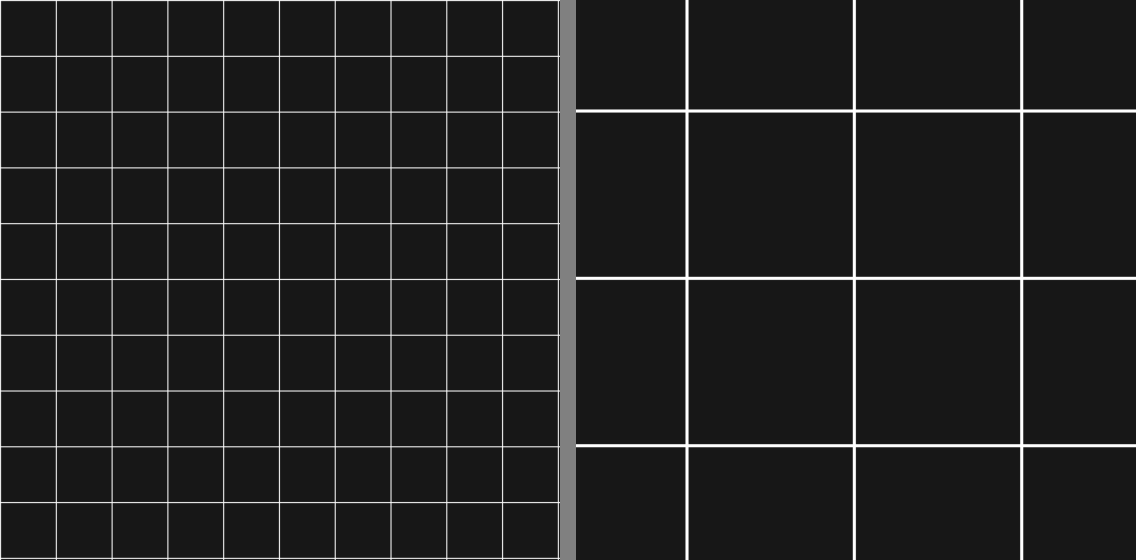
Left: the whole. Right: its middle third, enlarged.
This pattern is drawn by a Shadertoy shader. Its source:

```glsl
// Thin white square grid on a near-black ground, anchored at the top left corner.

const float CELL_SIZE   = 51.0 / 512.0;   // grid period, in canvas heights
const float LINE_OFFSET = 0.5 / 512.0;    // centre of the first line from the corner
const float HALF_WIDTH  = 0.47 / 512.0;   // half the line thickness
const float EDGE_PIXELS = 0.773;          // softness of the line edge, in pixels
const vec3  GROUND      = vec3(0.09);
const vec3  LINE_COLOR  = vec3(1.0);

// Distance on each axis to the nearest grid line
vec2 gridDistance(vec2 p) {
    return abs(mod(p - LINE_OFFSET + 0.5 * CELL_SIZE, CELL_SIZE) - 0.5 * CELL_SIZE);
}

void mainImage(out vec4 fragColor, in vec2 fragCoord) {
    // Canvas units, measured from the top left
    vec2 p = vec2(fragCoord.x, iResolution.y - fragCoord.y) / iResolution.y;
    float soft = EDGE_PIXELS / iResolution.y;

    // Coverage of vertical and horizontal lines, joined without brightening crossings
    vec2 lines = 1.0 - smoothstep(HALF_WIDTH - soft, HALF_WIDTH + soft, gridDistance(p));
    float coverage = 1.0 - (1.0 - lines.x) * (1.0 - lines.y);

    fragColor = vec4(mix(GROUND, LINE_COLOR, coverage), 1.0);
}
```
